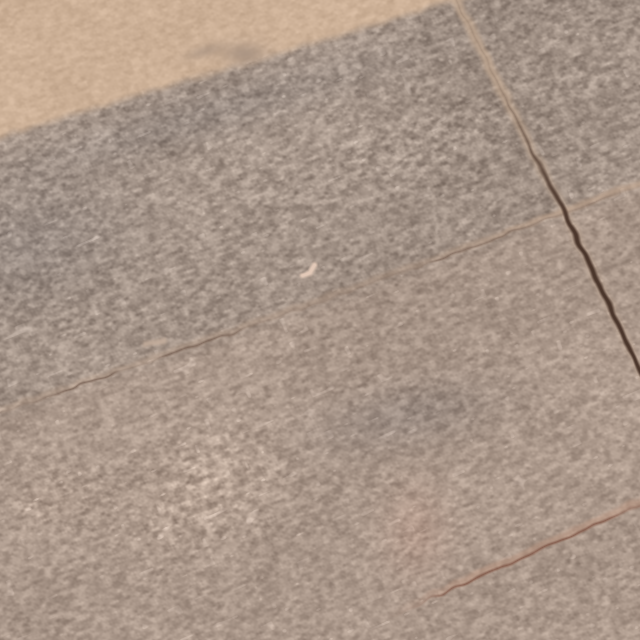
This texture is drawn by a Shadertoy shader. Its source:

```glsl
float hash(vec2 p) {
    vec3 q = fract(vec3(p.xyx) * vec3(0.1031, 0.1030, 0.0973));
    q += dot(q, q.yzx + 33.33);
    return fract((q.x + q.y) * q.z);
}

float noise(vec2 p) {
    vec2 cell = floor(p), f = fract(p);
    f = f * f * (3.0 - 2.0 * f);
    float low = mix(hash(cell), hash(cell + vec2(1, 0)), f.x);
    float high = mix(hash(cell + vec2(0, 1)), hash(cell + vec2(1, 1)), f.x);
    return mix(low, high, f.y);
}

float fbm(vec2 p) {
    float sum = 0.0, weight = 0.5;
    for (int i = 0; i < 4; i++) {
        sum += weight * noise(p);
        p = mat2(1.6, 1.2, -1.2, 1.6) * p + 17.3;
        weight *= 0.5;
    }
    return sum / 0.9375;
}

float segment(vec2 p, vec2 a, vec2 b) {
    vec2 ab = b - a;
    return length(p - a - ab * clamp(dot(p - a, ab) / dot(ab, ab), 0.0, 1.0));
}

vec2 turn(vec2 p, float angle) {
    float c = cos(angle), s = sin(angle);
    return vec2(c * p.x + s * p.y, c * p.y - s * p.x);
}

// Soft elliptical spot, tilted by an angle
float spot(vec2 p, vec2 centre, vec2 radius, float angle) {
    vec2 q = turn(p - centre, angle) / radius;
    return exp(-dot(q, q));
}

float stroke(float d, float width, float soft) {
    return 1.0 - smoothstep(width - soft, width + soft, d);
}

// Stone grain, stretched along the slope of the slabs
float grain(vec2 p) {
    vec2 q = turn(p, 0.32);
    float coarse = noise(q * vec2(85.0, 135.0));
    float medium = noise(q * vec2(135.0, 205.0) + 41.0);
    float fine = noise(turn(p, -0.4) * vec2(240.0, 290.0) + 9.0);
    return coarse * 0.4 + medium * 0.4 + fine * 0.2 - 0.5;
}

vec3 slabColor(vec2 p, float jointSide) {
    float lower = 1.0 - smoothstep(-0.025, 0.02, jointSide);
    vec3 color = mix(vec3(0.635, 0.572, 0.527), vec3(0.668, 0.594, 0.542), lower);
    float cloud = fbm(turn(p, 0.3) * vec2(4.0, 7.0) + 3.0) - 0.5;
    color += cloud * vec3(0.09, 0.085, 0.08);

    // Worn pale areas and cooler shadows
    float worn = spot(p, vec2(0.31, 0.23), vec2(0.13, 0.085), 0.5)
               + 0.7 * spot(p, vec2(0.09, 0.22), vec2(0.08, 0.05), 0.2);
    float cool = spot(p, vec2(0.63, 0.35), vec2(0.13, 0.045), 0.2)
               + spot(p, vec2(0.04, 0.62), vec2(0.15, 0.09), 0.3)
               + 0.8 * spot(p, vec2(0.32, 0.82), vec2(0.3, 0.035), 0.29);
    float rough = spot(p, vec2(0.68, 0.79), vec2(0.16, 0.04), 0.3);
    color += worn * vec3(0.045, 0.04, 0.035) - cool * vec3(0.04, 0.028, 0.015);
    color += spot(p, vec2(0.65, 0.17), vec2(0.05, 0.07), 0.0) * vec3(0.025, 0.0, -0.004);

    float contrast = mix(0.32, 0.26, lower) + 0.16 * worn + 0.1 * rough;
    float stone = grain(p);
    color += stone * contrast * vec3(1.0, 0.98, 0.94);

    // Scattered pale chips
    float flakes = noise(turn(p, 0.4) * vec2(65.0, 100.0) + 70.0);
    color += smoothstep(0.85, 1.0, flakes) * (0.08 + 0.07 * worn);
    return color;
}

vec3 sandColor(vec2 p) {
    float cloud = fbm(p * vec2(9.0, 13.0)) - 0.5;
    vec3 color = vec3(0.80, 0.69, 0.59) + cloud * 0.055 + grain(p) * 0.12;
    float stain = spot(p, vec2(0.383, 0.916), vec2(0.033, 0.016), 0.0)
                + 0.7 * spot(p, vec2(0.32, 0.920), vec2(0.028, 0.009), 0.3);
    return mix(color, vec3(0.63, 0.55, 0.49), min(stain, 1.0) * 0.75);
}

void mainImage(out vec4 fragColor, in vec2 fragCoord) {
    vec2 uv = fragCoord / iResolution.xy;
    float px = 1.0 / min(iResolution.x, iResolution.y);
    vec2 wobble = vec2(noise(uv * 55.0), noise(uv * 55.0 + 31.0)) - 0.5;
    vec2 p = uv + wobble * 0.005;

    // Slabs and the sand bank
    float joint = p.y - (0.355 + 0.338 * p.x + 0.018 * p.x * p.x);
    vec3 color = slabColor(uv, joint);
    float bank = p.y - (0.785 + 0.301 * p.x);
    color = mix(color, sandColor(uv), smoothstep(-0.008 - px, 0.009 + px, bank));

    // Long joint and lower reddish joint
    float broken = smoothstep(0.35, 0.65, noise(vec2(uv.x * 14.0, 5.0)));
    float right = smoothstep(0.62, 0.9, uv.x);
    color = mix(color, vec3(0.75, 0.64, 0.55), stroke(abs(joint - 0.004), 0.005, 0.005) * (0.3 + 0.3 * right));
    color = mix(color, vec3(0.43, 0.34, 0.29), stroke(abs(joint), 0.0015, 0.0015 + px) * (0.2 + 0.55 * broken) * (1.0 - 0.6 * right));
    float seam = p.y - (0.043 + 0.45 * (p.x - 0.625));
    float seamFade = smoothstep(0.59, 0.74, uv.x);
    color = mix(color, vec3(0.76, 0.60, 0.51), stroke(abs(seam - 0.005), 0.006, 0.005) * seamFade * 0.45);
    color = mix(color, vec3(0.47, 0.30, 0.24), stroke(abs(seam), 0.0016, 0.0015 + px) * seamFade * (0.4 + 0.4 * broken));

    // Steep crack, filled with sand above and open below
    float crack = segment(p, vec2(0.708, 1.01), vec2(0.781, 0.863));
    crack = min(crack, segment(p, vec2(0.781, 0.863), vec2(0.879, 0.674)));
    crack = min(crack, segment(p, vec2(0.879, 0.674), vec2(0.957, 0.512)));
    crack = min(crack, segment(p, vec2(0.957, 0.512), vec2(1.01, 0.40)));
    float open = 1.0 - smoothstep(0.62, 0.92, uv.y);
    color = mix(color, vec3(0.76, 0.66, 0.57), stroke(crack, 0.008, 0.006) * mix(0.75, 0.35, open));
    float gap = stroke(crack, mix(0.0012, 0.0038, open), 0.0015 + px);
    color = mix(color, vec3(0.27, 0.19, 0.15), gap * mix(0.15, 0.95, open));

    // Two loose pale fragments
    float chip = segment(p, vec2(0.474, 0.569), vec2(0.485, 0.574));
    chip = min(chip, segment(p, vec2(0.485, 0.574), vec2(0.491, 0.584)));
    color = mix(color, vec3(0.89, 0.79, 0.72), stroke(chip, 0.0045, 0.002 + px));
    float flake = segment(p, vec2(0.228, 0.462), vec2(0.254, 0.468));
    color = mix(color, vec3(0.78, 0.69, 0.62), stroke(flake, 0.005, 0.003 + px) * 0.8);

    fragColor = vec4(clamp(color, 0.0, 1.0), 1.0);
}
```
